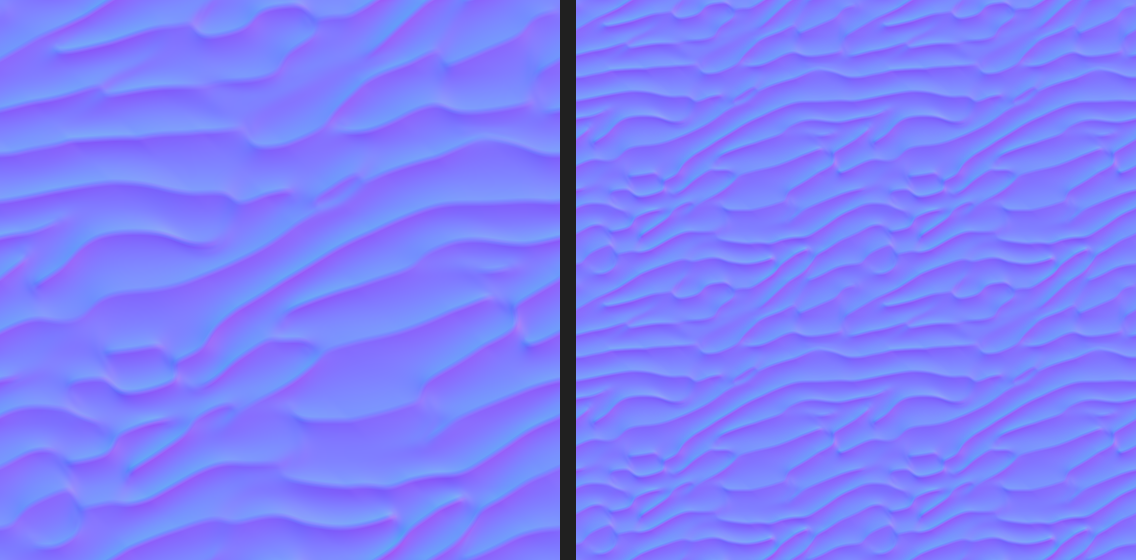
Left: one tile. Right: repeated 2 by 2.
Give the GLSL for this texture map, as a WebGL 2 fragment shader.

```glsl
#version 300 es
precision highp float;
// Tangent-space normal map of wind-blown sand ripples, tiling in x and y.
// Long wave packets are summed to a phase that bends and forks; a parabola of
// that phase gives round troughs and sharp crests, whose slopes become colour.

uniform vec2 u_resolution;
out vec4 outColor;

const float TAU = 6.2831853;
const float COLUMNS = 3.0, ROWS = 6.0;    // packet cells per tile
const float ROW_SHIFT = 2.0;              // rows climbed across one tile
const vec2 MEAN_WAVE = vec2(-4.0, 11.0);  // whole ripples per tile in x and y

// Whole-number cell index wrapped to 0..count-1
vec2 wrapCell(vec2 cell, vec2 count) {
    return floor(mod(cell + 0.5, count));
}

// Three random values in 0..1 from a wrapped cell and a layer number
vec3 hash3(vec2 cell, float layer) {
    uvec3 v = uvec3(vec3(cell, layer) + 0.5) * 1664525u + 1013904223u;
    v.x += v.y * v.z; v.y += v.z * v.x; v.z += v.x * v.y;
    v ^= v >> 16u;
    v.x += v.y * v.z; v.y += v.z * v.x; v.z += v.x * v.y;
    return vec3(v >> 8u) / 16777216.0;
}

// Wrapping noise with straight interpolation, so that crests get slight kinks
float facetNoise(vec2 p, float repeats) {
    vec2 q = repeats * vec2(p.x + p.y, p.y);
    vec2 i = floor(q), f = q - i;
    vec2 count = vec2(repeats);
    float a = hash3(wrapCell(i, count), 40.0).x;
    float b = hash3(wrapCell(i + vec2(1, 0), count), 40.0).x;
    float c = hash3(wrapCell(i + vec2(0, 1), count), 40.0).x;
    float d = hash3(wrapCell(i + vec2(1, 1), count), 40.0).x;
    return mix(mix(a, b, f.x), mix(c, d, f.x), f.y) * 2.0 - 1.0;
}

// Slanted lattice whose long cells lie along the ripples
vec2 toLattice(vec2 p) {
    return vec2(COLUMNS * p.x, ROWS * p.y - ROW_SHIFT * p.x);
}

vec2 fromLattice(vec2 q) {
    float x = q.x / COLUMNS;
    return vec2(x, (q.y + ROW_SHIFT * x) / ROWS);
}

// Complex sum of wave packets around p; its angle is the ripple phase
vec2 ripplePhasor(vec2 p) {
    vec2 q = toLattice(p);
    vec2 sum = vec2(0.0);
    for (int y = -1; y <= 1; y++)
    for (int x = -1; x <= 1; x++)
    for (int k = 0; k < 3; k++) {
        vec2 cell = floor(q) + vec2(x, y);
        float lap = floor((cell.x + 0.5) / COLUMNS);
        vec2 wrapped = wrapCell(cell + vec2(0.0, ROW_SHIFT * lap), vec2(COLUMNS, ROWS));
        vec3 place = hash3(wrapped, float(k));
        vec2 offset = q - cell - place.xy;
        float window = 1.0 - dot(offset, offset);
        if (window <= 0.0) continue;

        vec3 shape = hash3(wrapped, float(k) + 10.0);
        float tilt = mix(-0.02, 0.72, shape.x);
        vec2 wave = mix(9.2, 14.2, shape.y) * vec2(-sin(tilt), cos(tilt));
        vec2 center = fromLattice(cell + place.xy);
        float jitter = 0.6 * (place.z - 0.5);
        float phase = TAU * (dot(wave, p - center) + dot(MEAN_WAVE, center) + jitter);
        sum += window * window * window * vec2(cos(phase), sin(phase));
    }
    return sum;
}

// Sand height: parabolic troughs that flatten where ripples fork
float sandHeight(vec2 p) {
    p.y += 0.011 * facetNoise(p, 8.0);
    p.y += 0.02 * sin(TAU * (2.0 * p.x - p.y));
    vec2 z = ripplePhasor(p);
    float u = atan(z.y, z.x) / (0.5 * TAU);
    float strength = dot(z, z) / (dot(z, z) + 0.1);
    return 0.007 * strength * (u * u - 0.333);
}

void main() {
    vec2 p = gl_FragCoord.xy / u_resolution;

    // Slopes over a finite span, which also softens the crests
    vec2 e = vec2(0.0065, 0.0);
    vec2 slope = vec2(sandHeight(p + e.xy) - sandHeight(p - e.xy),
                      sandHeight(p + e.yx) - sandHeight(p - e.yx)) / (2.0 * e.x);

    vec3 normal = normalize(vec3(-slope, 1.0));
    outColor = vec4(normal * 0.5 + 0.5, 1.0);
}
```
